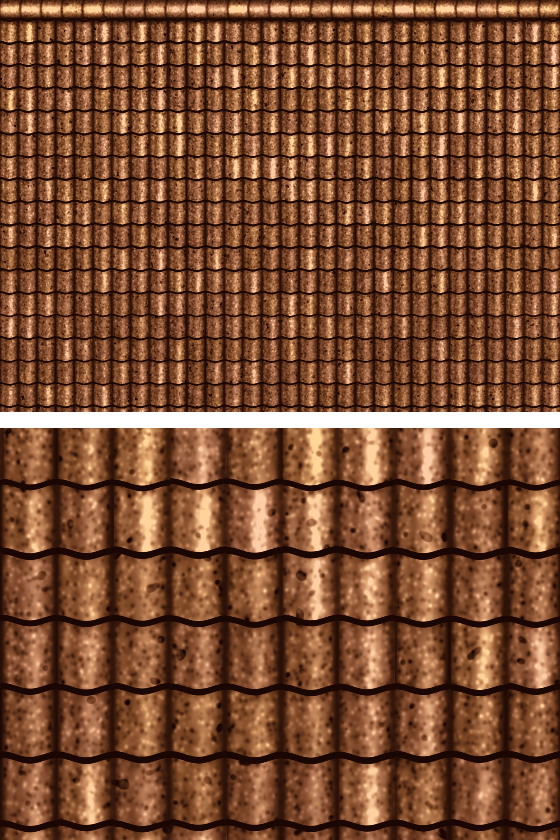
Top: the whole. Bottom: its middle third, enlarged.
A Shadertoy shader for this texture:

```glsl
// Weathered clay roof: wavy courses of fluted tiles below a rounded ridge.

const float COLUMNS = 29.9;       // tiles across
const float COURSE = 0.0552;      // course height, as a part of the canvas
const float RIDGE = 0.047;        // ridge height, as a part of the canvas
const float RIDGE_CAPS = 27.0;    // ridge caps across
const float PI = 3.14159;

float hash(vec2 p) {
    vec3 q = fract(vec3(p.xyx) * 0.1031);
    q += dot(q, q.yzx + 33.33);
    return fract((q.x + q.y) * q.z);
}

// Bell of the given centre and width.
float bell(float x, float centre, float width) {
    float d = (x - centre) / width;
    return exp(-d * d);
}

// Soft scattered grains: random heights blended by closeness, about -1 to 1.
float cellular(vec2 p) {
    vec2 cell = floor(p);
    float sum = 0.0;
    for (int j = -1; j <= 1; j++) {
        for (int i = -1; i <= 1; i++) {
            vec2 c = cell + vec2(i, j);
            vec2 offset = c + vec2(hash(c), hash(c + 57.0)) - p;
            float height = 2.0 * hash(c + 113.0) - 1.0;
            sum += height * exp(-5.0 * dot(offset, offset));
        }
    }
    return sum;
}

// Layered sines for broad stains, about -1 to 1.
float stains(vec2 p) {
    float sum = 0.0, weight = 0.5;
    for (int i = 0; i < 4; i++) {
        sum += weight * sin(p.x + 1.7 * sin(p.y)) * cos(p.y - 1.3 * sin(p.x));
        p = mat2(1.3, 1.1, -1.1, 1.3) * p + 2.4;
        weight *= 0.6;
    }
    return sum;
}

// Fired clay from soot (0) to sunlit (1).
vec3 clay(float tone) {
    vec3 ramp[6] = vec3[6](
        vec3(0.10, 0.025, 0.01), vec3(0.31, 0.16, 0.08), vec3(0.48, 0.28, 0.16),
        vec3(0.63, 0.42, 0.29), vec3(0.81, 0.59, 0.43), vec3(0.98, 0.83, 0.67));
    float t = clamp(tone, 0.0, 1.0) * 5.0;
    int i = min(int(t), 4);
    return mix(ramp[i], ramp[i + 1], t - float(i));
}

// Irregular grains, faint drips and sparse pits, centred near zero.
float grit(vec2 p) {
    float fine = cellular(p * vec2(260.0, 230.0));
    float blotch = cellular(p * vec2(130.0, 80.0) + 11.0);
    float pits = smoothstep(0.62, 0.95, cellular(p * 95.0 + 31.0));
    return 0.25 * fine + 0.1 * blotch - 0.3 * pits;
}

// Tone of the tiled field; pos runs right and down, pixel is one pixel in height.
float tileTone(vec2 pos, float pixel, out float tint) {
    float x = pos.x * COLUMNS;
    float column = floor(x);
    float u = fract(x);

    // The lower rim sags under each crest.
    float v = (pos.y - 0.048) / COURSE - 0.042 * cos(2.0 * PI * (u - 0.5));
    float rim = floor(v + 0.5);
    v -= 0.03 * (hash(vec2(column, rim + 80.0)) - 0.5);
    float f = fract(v);
    vec2 tile = vec2(column, floor(v) + 20.0);
    float age = hash(tile);
    tint = hash(tile + 130.0);

    // Bright crest, dull left flank with a flute, dark gutter on the right.
    float tone = 0.41 - 0.06 * bell(u, 0.3, 0.09) + 0.05 * bell(u, 0.16, 0.08);
    tone += bell(u, 0.59, 0.15) * (0.27 + 0.27 * age * age * age);
    tone -= 0.34 * (bell(u, 0.97, 0.12) + bell(u, -0.03, 0.12));
    tone += 0.08 * (age - 0.5) + 0.05 * (hash(vec2(column, 3.0)) - 0.5);

    // Soft shade from the course above, then the black gap.
    tone *= mix(0.75, 1.0, smoothstep(0.02, 0.2, f));
    float gap = abs(fract(v + 0.5) - 0.5);
    float halfWidth = 0.034 + 0.022 * hash(vec2(rim, 7.0));
    float soft = 0.5 * pixel / COURSE;
    tone *= smoothstep(halfWidth - soft, halfWidth + soft, gap);
    return tone * mix(0.25, 1.0, smoothstep(0.048, 0.066, pos.y));
}

// Tone of the ridge: a lying cylinder of short caps.
float ridgeTone(vec2 pos, float pixel) {
    float h = clamp(pos.y / RIDGE, 0.0, 1.0);
    float x = pos.x * RIDGE_CAPS - 0.05 + 0.08 * sin(PI * h);
    float u = fract(x);
    float age = hash(vec2(floor(x), 211.0));
    float barrel = bell(h, 0.48, 0.27);
    float tone = 0.1 + (0.6 + 0.3 * age) * barrel + 0.12 * sin(PI * h);
    tone *= 0.82 + 0.22 * sin(PI * u);
    tone *= 1.0 - smoothstep(0.82, 1.0, h);
    float seam = abs(fract(x + 0.5) - 0.5);
    float soft = pixel * RIDGE_CAPS;
    return tone * mix(0.35, 1.0, smoothstep(0.0, 0.04 + soft, seam));
}

void mainImage(out vec4 fragColor, in vec2 fragCoord) {
    vec2 pos = fragCoord / iResolution.xy;
    pos.y = 1.0 - pos.y;
    float pixel = 1.0 / iResolution.y;
    vec2 surface = pos * vec2(iResolution.x / iResolution.y, 1.0);

    float tint;
    float field = tileTone(pos, pixel, tint);
    float onRidge = 1.0 - smoothstep(RIDGE - pixel, RIDGE + pixel, pos.y);
    float tone = mix(field, ridgeTone(pos, pixel), onRidge);

    // Weathering: grit, stains and a slow darkening toward the eaves.
    tone += grit(surface) * smoothstep(0.03, 0.3, tone) * mix(1.0, 0.7, onRidge);
    tone *= 1.0 + 0.09 * stains(surface * 9.0);
    tone *= 1.12 - 0.15 * smoothstep(0.3, 0.9, pos.y);

    // Golden tiles near the top, redder ones lower down.
    float warmth = clamp(tint - 0.35 * pos.y, 0.0, 1.0);
    vec3 glaze = mix(vec3(1.01, 0.97, 0.97), vec3(1.03, 1.01, 0.88), warmth);
    fragColor = vec4(clay(tone) * glaze, 1.0);
}
```
